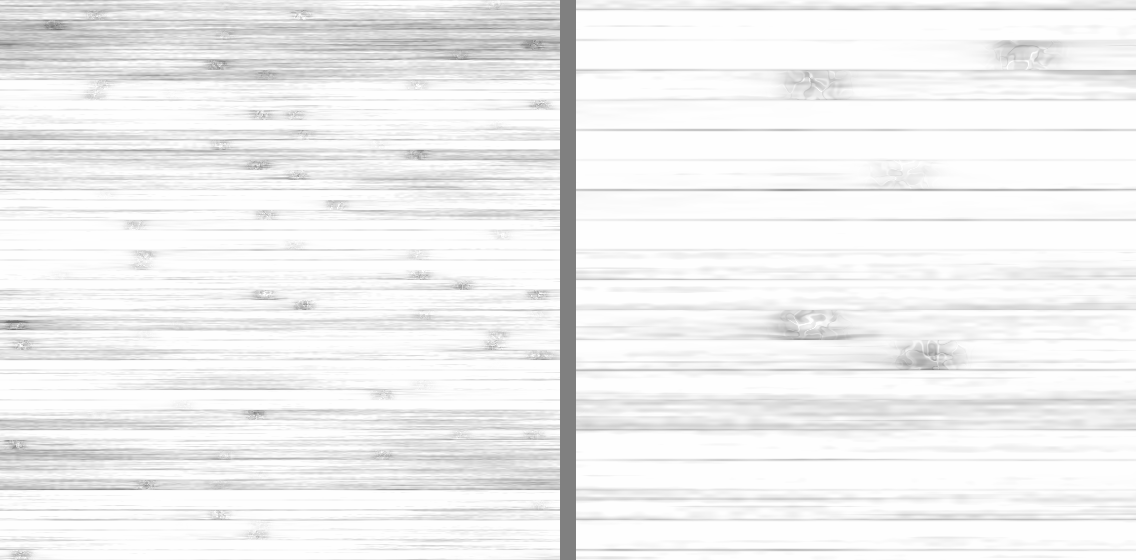
Left, the full canvas; right, a detail of the centre.
Reproduce this texture procedurally as a WebGL 1 fragment shader.

```glsl
precision highp float;
uniform vec2 u_resolution;

#define SLATS 56.0
#define BASE_SHADE -0.006
#define SLAT_CONTRAST 0.15
#define BAND_PERIOD 0.26
#define BAND_SHADE 0.062
#define TOP_SHADE 0.12
#define DRIFT 0.15
#define GRAIN 0.13
#define SEAM_HALF_WIDTH 0.0007
#define SEAM_SHADE 0.22
#define KNOT_COLUMNS 14.0
#define KNOT_SHADE 0.27

float hash(vec2 p) {
  return fract(sin(dot(p, vec2(12.9898, 78.233))) * 43758.5453);
}

float noise(vec2 p) {
  vec2 i = floor(p);
  vec2 f = fract(p);
  f = f * f * (3.0 - 2.0 * f);
  return mix(mix(hash(i), hash(i + vec2(1.0, 0.0)), f.x),
             mix(hash(i + vec2(0.0, 1.0)), hash(i + 1.0), f.x), f.y);
}

// Shade of the long fibres, centred on zero
float fibres(vec2 uv, float row) {
  float shift = 37.0 * hash(vec2(row, 4.0));
  float broad = noise(vec2(uv.x * 3.5 + shift, uv.y * 200.0)) - 0.5;
  float fine = noise(vec2(uv.x * 10.0 + shift, uv.y * 450.0)) - 0.5;
  float fleck = noise(vec2(uv.x * 120.0 + shift, uv.y * 490.0)) - 0.5;
  float scratch = smoothstep(0.74, 0.95, noise(vec2(uv.x * 8.0 - shift, uv.y * 430.0)));
  return GRAIN * (broad + fine + 0.6 * fleck) + 0.1 * scratch;
}

// Tone of a slat, with slow changes along its length and across slats
float slatTone(vec2 uv, float row) {
  float own = SLAT_CONTRAST * (hash(vec2(row, 1.0)) - 0.5);
  float band = BAND_SHADE * cos(6.28318 * (uv.y - 0.18) / BAND_PERIOD);
  float top = TOP_SHADE * smoothstep(0.82, 0.87, uv.y);
  float foot = 0.035 * (1.0 - smoothstep(0.2, 0.35, uv.y));
  float drift = noise(vec2(uv.x * 4.0, row * 7.0)) - 0.5;
  float stain = noise(vec2(uv.x * 2.2 + 5.0, uv.y * 13.0)) - 0.5;
  return BASE_SHADE + own + band + top + foot + DRIFT * (0.7 * drift + stain);
}

// Thin line between slats, broken and fading along its length
float seam(vec2 uv, float pixel) {
  float index = floor(uv.y * SLATS + 0.5);
  float dist = abs(uv.y - index / SLATS);
  float line = 1.0 - smoothstep(SEAM_HALF_WIDTH - 0.5 * pixel,
                                SEAM_HALF_WIDTH + 0.7 * pixel, dist);
  float wear = 0.15 + 1.1 * noise(vec2(uv.x * 7.0, index * 5.0));
  wear *= 0.7 + 0.6 * noise(vec2(uv.x * 50.0, index * 9.0));
  return SEAM_SHADE * line * wear * mix(0.2, 1.1, hash(vec2(index, 2.0)));
}

// Bamboo node: crackled core, dark rims and a smear along the fibres
float knot(vec2 p, float seed) {
  float core = exp(-1.3 * p.x * p.x - 2.0 * p.y * p.y);
  vec2 q = p * vec2(3.6, 4.0) + seed * 53.0;
  q += 1.5 * vec2(noise(q * 0.8), noise(q * 0.8 + 19.0));
  float curl = 1.0 - smoothstep(0.0, 0.16, abs(noise(q) - 0.5));
  float crack = 1.0 - smoothstep(0.0, 0.14, abs(noise(q + 43.0) - 0.55));
  float rim = exp(-6.0 * pow(abs(p.x) - 0.8, 2.0) - 3.0 * p.y * p.y);
  float side = seed < 0.5 ? -1.0 : 1.0;
  float smear = exp(-abs(p.x) * (p.x * side > 0.0 ? 0.2 : 0.6));
  smear *= exp(-4.0 * pow(p.y - 0.25 * side, 2.0));
  float streak = noise(vec2(p.x * 0.8, p.y * 9.0) + seed * 71.0);
  return core * (0.1 + 0.7 * noise(q + 31.0) - 0.5 * curl + 0.5 * crack)
       + 0.4 * rim * streak + 0.8 * smear * streak;
}

void main() {
  vec2 uv = gl_FragCoord.xy / u_resolution;
  float pixel = 1.0 / u_resolution.y;
  float row = floor(uv.y * SLATS);
  float across = fract(uv.y * SLATS) - 0.5;

  // Nodes gather in loose columns and bend the fibres around them
  float knots = 0.0;
  float bend = 0.0;
  for (int i = 0; i < 2; i++) {
    vec2 id = vec2(row, 11.0 + float(i) * 7.0);
    float column = floor(hash(id) * KNOT_COLUMNS) + 0.5;
    float center = column / KNOT_COLUMNS + 0.024 * (hash(id + 0.3) - 0.5);
    float along = fract(uv.x - center + 0.5) - 0.5;
    vec2 p = vec2(along * SLATS, across);
    float strength = smoothstep(0.3, 1.05, hash(id + 0.6));
    knots += strength * knot(p, hash(id + 0.8));
    bend += strength * across * exp(-0.8 * p.x * p.x);
  }

  // Soft shading on the rounded lower edge of some slats
  float edge = 0.12 * hash(vec2(row, 3.0)) * exp(-5.0 * (across + 0.5));

  // Darker slats show more grain
  vec2 bent = uv - vec2(0.0, 0.4 * bend / SLATS);
  float tone = slatTone(uv, row) + edge;
  float shade = tone + fibres(bent, row) * (0.85 + 2.0 * clamp(tone, 0.0, 0.2));
  shade = max(shade, 0.0) + KNOT_SHADE * knots + seam(uv, pixel);
  gl_FragColor = vec4(vec3(clamp(1.0 - shade, 0.45, 0.995)), 1.0);
}
```
